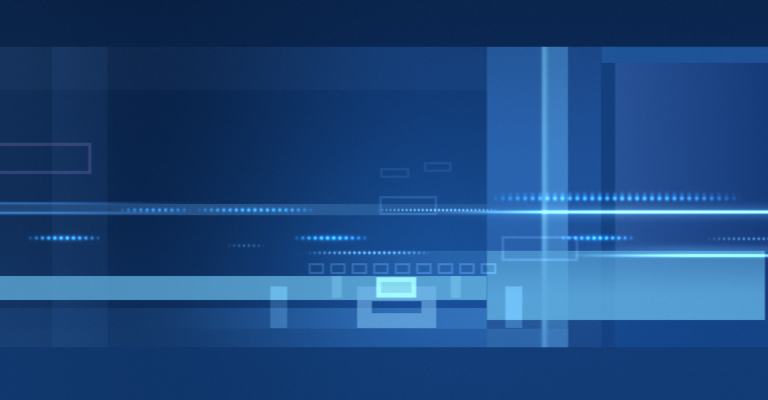
A WebGL 2 fragment shader for this background:

```glsl
#version 300 es
precision highp float;
// Abstract blue technology backdrop: translucent panels and bars layered
// over a navy gradient, with thin light streaks, rows of glowing dots and
// faint outlined rectangles. Everything is built from soft-edged boxes.

#define EDGE 0.0018
#define DOT_PITCH 0.0081
#define DOT_RADIUS 0.0046
#define NAVY vec3(0.035, 0.135, 0.285)
#define ROYAL vec3(0.065, 0.225, 0.455)
#define AZURE vec3(0.26, 0.53, 0.81)
#define SKY vec3(0.37, 0.68, 0.88)
#define ICE vec3(0.58, 0.92, 0.97)
#define GRAIN 0.008

uniform vec2 u_resolution;
out vec4 fragColor;

float hash(vec2 p) {
  p = fract(p * vec2(0.1031, 0.1137));
  p += dot(p, p.yx + 33.3);
  return fract((p.x + p.y) * p.x * 7.13);
}

// Soft interval between a and b
float span(float x, float a, float b) {
  float e = max(EDGE, 0.6 / u_resolution.y);
  return smoothstep(a - e, a + e, x) * (1.0 - smoothstep(b - e, b + e, x));
}

// Box given by left, bottom, right, top
float box(vec2 p, vec4 r) {
  return span(p.x, r.x, r.z) * span(p.y, r.y, r.w);
}

float frame(vec2 p, vec4 r, float w) {
  vec2 t = vec2(w * u_resolution.y / u_resolution.x, w);
  return max(box(p, r) - box(p, r + vec4(t, -t)), 0.0);
}

float bell(float x, float center, float width) {
  float d = (x - center) / width;
  return exp(-d * d);
}

// Row of round lights that fades at both ends
float dots(vec2 p, float y, float x0, float x1, float scale) {
  float pitch = DOT_PITCH * scale;
  float cell = (fract((p.x - x0) / pitch) - 0.5) * pitch;
  vec2 d = vec2(cell * u_resolution.x / u_resolution.y, p.y - y);
  float t = clamp((p.x - x0) / (x1 - x0), 0.0, 1.0);
  float radius = DOT_RADIUS * scale;
  return exp(-dot(d, d) / (radius * radius)) * pow(4.0 * t * (1.0 - t), 0.8);
}

// Navy gradient with a wide central glow
vec3 backdrop(vec2 p) {
  vec3 c = mix(NAVY, ROYAL, smoothstep(0.18, 0.58, p.x));
  c += vec3(0.03, 0.045, 0.06) * (1.0 - smoothstep(0.0, 0.2, p.x));
  c += vec3(0.025, 0.075, 0.12) * bell(p.x, 0.58, 0.32) * bell(p.y, 0.36, 0.28);
  c += vec3(0.01, 0.03, 0.06) * (1.0 - smoothstep(0.1, 0.5, p.y));
  float header = span(p.y, 0.883, 1.1);
  c = mix(c, mix(vec3(0.035, 0.14, 0.3), NAVY * 0.9, p.y * 4.0 - 3.0), header * 0.75);
  float footer = span(p.y, -0.1, 0.132);
  return mix(c, vec3(0.065, 0.225, 0.44), footer * 0.75);
}

// Tall column and right-hand panel
vec3 columns(vec3 c, vec2 p) {
  float tall = span(p.y, 0.132, 0.883);
  float shade = 0.8 + 0.2 * bell(p.y, 0.55, 0.35);
  c = mix(c, vec3(0.17, 0.40, 0.70) * shade, tall * span(p.x, 0.634, 0.705) * 0.9);
  c = mix(c, AZURE * shade, tall * span(p.x, 0.705, 0.740) * 0.9);
  c = mix(c, vec3(0.13, 0.33, 0.62) * shade, tall * span(p.x, 0.740, 0.783) * 0.8);
  c = mix(c, vec3(0.08, 0.25, 0.50), tall * span(p.x, 0.783, 0.801) * 0.8);
  c += vec3(0.12, 0.15, 0.12) * tall * bell(p.x, 0.709, 0.004);
  vec3 panel = mix(vec3(0.17, 0.34, 0.61), vec3(0.09, 0.23, 0.48), (p.x - 0.8) * 5.0);
  c = mix(c, panel, box(p, vec4(0.801, 0.2, 1.1, 0.843)) * 0.85);
  c = mix(c, vec3(0.13, 0.35, 0.63), box(p, vec4(0.783, 0.843, 1.1, 0.883)) * 0.8);
  c += 0.02 * box(p, vec4(-0.1, 0.775, 0.634, 0.883));
  return c + vec3(0.02, 0.03, 0.04) * tall * span(p.x, 0.068, 0.14);
}

// Horizontal bars of light
vec3 bars(vec3 c, vec2 p) {
  float rise = smoothstep(0.1, 0.7, p.x);
  c = mix(c, vec3(0.22, 0.44, 0.68), box(p, vec4(-0.1, 0.462, 0.634, 0.49)) * (0.3 + 0.3 * bell(p.x, 0.35, 0.25)));
  c = mix(c, AZURE, box(p, vec4(0.36, 0.31, 0.634, 0.373)) * 0.35 * smoothstep(0.36, 0.6, p.x));
  c = mix(c, AZURE, box(p, vec4(-0.1, 0.132, 0.74, 0.178)) * (0.12 + 0.2 * rise));
  c = mix(c, AZURE, box(p, vec4(-0.1, 0.178, 0.634, 0.23)) * (0.1 + 0.55 * rise));
  c = mix(c, SKY, box(p, vec4(0.634, 0.2, 0.996, 0.373)) * mix(0.6, 0.85, 1.0 - smoothstep(0.25, 0.37, p.y)));
  return mix(c, SKY * (0.88 + 0.1 * rise), box(p, vec4(-0.1, 0.25, 0.634, 0.31)) * 0.92);
}

// Stepped frames around the bright center block
vec3 blocks(vec3 c, vec2 p) {
  c = mix(c, vec3(0.47, 0.73, 0.93), frame(p, vec4(0.465, 0.18, 0.568, 0.284), 0.037) * 0.6);
  vec2 m = vec2(abs(p.x - 0.516), p.y);
  c += vec3(0.10, 0.13, 0.13) * box(m, vec4(0.142, 0.18, 0.164, 0.284));
  c += vec3(0.07, 0.08, 0.06) * box(m, vec4(0.071, 0.255, 0.084, 0.31));
  c = mix(c, ICE, box(p, vec4(0.49, 0.256, 0.542, 0.307)) * 0.75);
  c += vec3(0.1, 0.12, 0.06) * frame(p, vec4(0.49, 0.256, 0.542, 0.307), 0.012);
  vec2 q = vec2(mod(p.x - 0.4, 0.028), p.y);
  float row = span(p.x, 0.4, 0.65) * frame(q, vec4(0.002, 0.315, 0.022, 0.342), 0.005);
  float faint = frame(p, vec4(0.494, 0.462, 0.569, 0.51), 0.006)
    + frame(p, vec4(0.653, 0.347, 0.753, 0.41), 0.007)
    + 0.6 * frame(p, vec4(0.552, 0.57, 0.588, 0.595), 0.006)
    + 0.6 * frame(p, vec4(0.495, 0.555, 0.533, 0.58), 0.006);
  c += vec3(0.10, 0.13, 0.15) * (row + faint * 0.7);
  return c + vec3(0.13, 0.08, 0.12) * frame(p, vec4(-0.1, 0.565, 0.119, 0.643), 0.008);
}

// Thin streaks and dotted lights
vec3 lights(vec3 c, vec2 p) {
  float upper = smoothstep(0.53, 0.82, p.x);
  float lower = smoothstep(0.72, 0.92, p.x);
  c += ICE * upper * (bell(p.y, 0.47, 0.004) + 0.16 * bell(p.y, 0.47, 0.017));
  c += ICE * lower * (0.7 * bell(p.y, 0.361, 0.004) + 0.15 * bell(p.y, 0.375, 0.012));
  c += AZURE * 0.45 * (1.0 - smoothstep(0.0, 0.3, p.x)) * (bell(p.y, 0.492, 0.003) + bell(p.y, 0.468, 0.003));
  float glow = dots(p, 0.504, 0.64, 0.966, 1.2) + 0.25 * dots(p, 0.514, 0.64, 0.966, 1.2);
  glow += 0.6 * dots(p, 0.475, 0.155, 0.25, 1.0) + 0.8 * dots(p, 0.475, 0.255, 0.41, 1.0);
  for (int i = 0; i < 3; i++) {
    float x = 0.035 + 0.347 * float(i);
    glow += dots(p, 0.405, x, x + 0.098, 1.0);
    glow += 0.25 * bell(p.x, x + 0.049, 0.028) * bell(p.y, 0.405, 0.008);
  }
  c += vec3(0.17, 0.57, 0.86) * glow;
  float small = dots(p, 0.368, 0.4, 0.56, 0.8) + dots(p, 0.475, 0.49, 0.65, 0.65)
    + 0.7 * dots(p, 0.403, 0.92, 1.06, 0.8) + 0.4 * dots(p, 0.386, 0.295, 0.345, 0.8);
  return c + vec3(0.34, 0.48, 0.52) * small;
}

void main() {
  vec2 p = gl_FragCoord.xy / u_resolution;
  vec3 color = lights(blocks(bars(columns(backdrop(p), p), p), p), p);
  color += (hash(floor(p * vec2(512.0, 266.0))) - 0.5) * GRAIN;
  fragColor = vec4(clamp(color, 0.0, 1.0), 1.0);
}
```
